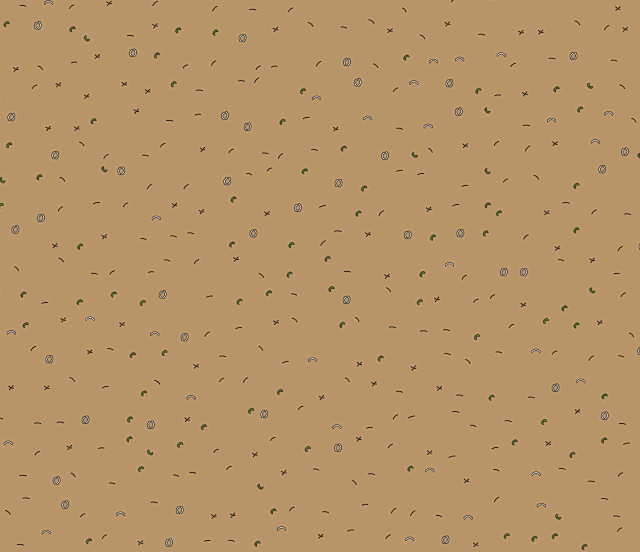
A Shadertoy shader for this texture:

```glsl
// Flat sandy ground scattered with tiny twigs, strokes, green curls, pale arches and bracket pairs.
#define ROWS 18.5
#define JITTER 0.68
#define INK_RADIUS 0.0007
#define RIM_GLOW 0.04
#define SAND vec3(0.72, 0.58, 0.41)
#define INK vec3(0.05, 0.045, 0.035)
#define LEAF vec3(0.34, 0.48, 0.19)
#define BONE vec3(0.90, 0.88, 0.86)

// A mark: distance to its centre line, outline and fill radii, fill colour.
struct Mark { float dist; float outer; float inner; vec3 fill; };

float hash(vec2 p) {
    vec3 q = fract(vec3(p.xyx) * 0.1031);
    q += dot(q, q.yzx + 33.33);
    return fract((q.x + q.y) * q.z);
}

vec2 turn(vec2 p, float angle) {
    float c = cos(angle), s = sin(angle);
    return vec2(c * p.x + s * p.y, c * p.y - s * p.x);
}

float segment(vec2 p, vec2 a, vec2 b) {
    vec2 ab = b - a;
    return length(p - a - ab * clamp(dot(p - a, ab) / dot(ab, ab), 0.0, 1.0));
}

// Approximate distance to a stroke along x that bulges upwards.
float bentStroke(vec2 p, float halfLength, float bulge) {
    float x = clamp(p.x, -halfLength, halfLength);
    float t = x / halfLength;
    float slope = 2.0 * bulge * t / halfLength;
    float dy = (p.y - bulge * (1.0 - t * t)) / sqrt(1.0 + slope * slope);
    return length(vec2(p.x - x, dy));
}

float brackets(vec2 p) {
    p = turn(p, -0.12);
    float left = bentStroke(vec2(p.y + 0.0004, -p.x - 0.0021), 0.0050, 0.0027);
    float right = bentStroke(vec2(p.y - 0.0004, p.x - 0.0021), 0.0057, 0.0031);
    return min(left, right);
}

float twig(vec2 p) {
    float stem = segment(p, vec2(-0.0030, -0.0042), vec2(0.0038, 0.0032));
    float twigLeft = segment(p, vec2(-0.0042, 0.0022), vec2(0.0, -0.0008));
    float twigRight = segment(p, vec2(0.0, -0.0008), vec2(0.0042, -0.0014));
    return min(stem, min(twigLeft, twigRight));
}

// Choose a kind of mark by its share of the scatter.
Mark pickMark(vec2 p, float kind, float vary, float side) {
    float wobble = (vary - 0.5) * 0.25;
    if (kind < 0.10) return Mark(brackets(p), 0.0018, 0.0008, BONE);
    if (kind < 0.17) {
        float arch = bentStroke(p + vec2(0.0, 0.002), 0.0064, 0.0036);
        return Mark(arch, 0.0017, 0.0008, BONE);
    }
    if (kind < 0.35) {
        if (side > 0.9) p.y = -p.y;
        float curl = bentStroke(turn(p, 0.75 + wobble), 0.0038, 0.0022);
        return Mark(curl, 0.0019, 0.0010, LEAF);
    }
    if (kind < 0.48) return Mark(twig(turn(p, wobble)), INK_RADIUS, -1.0, INK);
    float halfLength = mix(0.0046, 0.0058, vary);
    if (kind < 0.75) {
        float tilt = side < 0.7 ? -0.16 : 0.18;
        float flat_ = bentStroke(turn(p, tilt + wobble), halfLength, 0.0009);
        return Mark(flat_, INK_RADIUS, -1.0, INK);
    }
    float slant = side < 0.75 ? 0.72 : -0.72;
    float diagonal = bentStroke(turn(p, slant + wobble), halfLength, 0.0012);
    return Mark(diagonal, INK_RADIUS, -1.0, INK);
}

float coverage(float dist, float radius, float pixel) {
    return clamp((radius - dist) / pixel + 0.5, 0.0, 1.0);
}

void mainImage(out vec4 fragColor, in vec2 fragCoord) {
    float pixel = 1.0 / iResolution.y;
    vec2 grid = fragCoord * pixel * ROWS;

    // Shift each row so that columns do not line up.
    grid.x += 7.0 * hash(vec2(floor(grid.y), 91.0));
    vec2 cell = floor(grid);

    // One jittered mark per cell, kept clear of the cell edges.
    vec2 jitter = vec2(hash(cell + 3.7), hash(cell + 58.3)) - 0.5;
    vec2 local = (fract(grid) - 0.5 - JITTER * jitter) / ROWS;
    Mark mark = pickMark(local, hash(cell + 17.1), hash(cell + 29.9), hash(cell + 73.5));

    // Faint bright rim, dark outline, then the coloured core.
    float rim = 1.0 - smoothstep(0.0, 0.0016, abs(mark.dist - mark.outer - 0.0026));
    vec3 color = SAND + RIM_GLOW * rim * vec3(1.0, 1.0, 0.6);
    color = mix(color, INK, coverage(mark.dist, mark.outer, pixel));
    color = mix(color, mark.fill, coverage(mark.dist, mark.inner, pixel));
    fragColor = vec4(color, 1.0);
}
```
